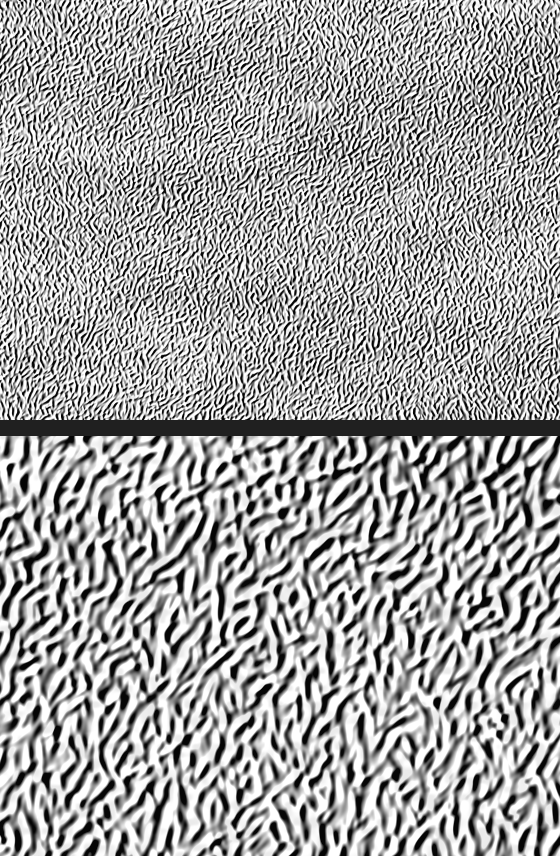
Top, the full canvas; bottom, a detail of the centre.
Reproduce this texture procedurally as a Shadertoy shader.

```glsl
#define GRAINS 81.0      // ridges per canvas height, counted across
#define LEAN -0.24       // mean angle across the ridges
#define SPREAD 1.5       // range of ridge angles
#define FALLOFF 2.15     // shorter ridges when higher
#define SKEW 0.27        // steeper edge on the shadow side
#define CONTRAST 0.88    // tone change per unit of relief
#define BRIGHTNESS 0.75  // tone at mean relief
#define CLOUDS 0.42      // strength of broad tonal bands
#define SPECKLE 0.08     // fine mottling on the grains

const vec3 INK = vec3(0.02);
const vec3 PAPER = vec3(1.0);

float hash(vec2 p) {
    vec3 q = fract(p.xyx * vec3(0.1031, 0.1030, 0.0973));
    q += dot(q, q.yzx + 33.33);
    return fract((q.x + q.y) * q.z);
}

float noise(vec2 p) {
    vec2 i = floor(p), f = fract(p);
    f = f * f * (3.0 - 2.0 * f);
    return mix(mix(hash(i), hash(i + vec2(1, 0)), f.x),
               mix(hash(i + vec2(0, 1)), hash(i + vec2(1, 1)), f.x), f.y);
}

// Short wave packets, one per cell, merge into a branching relief
float relief(vec2 p, float lean) {
    vec2 cell = floor(p), f = fract(p);
    float sum = 0.0;
    for (int y = -2; y <= 2; y++)
    for (int x = -2; x <= 2; x++) {
        vec2 o = vec2(x, y);
        vec2 id = cell + o;
        vec2 r = f - o - vec2(hash(id), hash(id + 71.7));
        float angle = lean + SPREAD * (hash(id + 23.1) - 0.5);
        float frequency = 6.2832 * (0.85 + 0.3 * hash(id + 157.3));
        float t = frequency * dot(r, vec2(cos(angle), sin(angle)))
                + 6.2832 * hash(id + 311.9);
        sum += exp(-FALLOFF * dot(r, r)) * (cos(t) + SKEW * sin(2.0 * t));
    }
    return sum;
}

// Broad horizontal bands, centred on zero
float clouds(vec2 uv) {
    float n = 0.4 * noise(uv * vec2(2.2, 6.0) + 3.0)
            + 0.35 * noise(uv * vec2(5.0, 14.0) + 17.0)
            + 0.25 * noise(uv * vec2(14.0, 24.0) + 41.0);
    return n - 0.5 + 0.1 * (uv.x * 0.75 - uv.y);
}

float leather(vec2 uv) {
    float lean = LEAN + 0.5 * (noise(uv * 5.0 + 5.0) - 0.5);
    float tone = BRIGHTNESS + CONTRAST * relief(uv * GRAINS, lean);
    tone -= CLOUDS * clouds(uv);

    // Rare worn patches lose their relief
    float worn = smoothstep(0.93, 0.98, noise(uv * 24.0 + 80.0));
    tone = mix(tone, 0.9, 0.6 * worn);

    // Mottled grain tops
    float mottle = smoothstep(0.5, 0.9, noise(uv * 150.0 + 13.0));
    return clamp(tone, 0.0, 1.0) - SPECKLE * mottle;
}

void mainImage(out vec4 fragColor, in vec2 fragCoord) {
    // Four samples per pixel smooth the edges
    float tone = 0.0;
    for (int i = 0; i < 4; i++) {
        vec2 offset = vec2(i & 1, i >> 1) * 0.5 - 0.25;
        tone += 0.25 * leather((fragCoord + offset) / iResolution.y);
    }
    fragColor = vec4(mix(INK, PAPER, clamp(tone, 0.0, 1.0)), 1.0);
}
```
